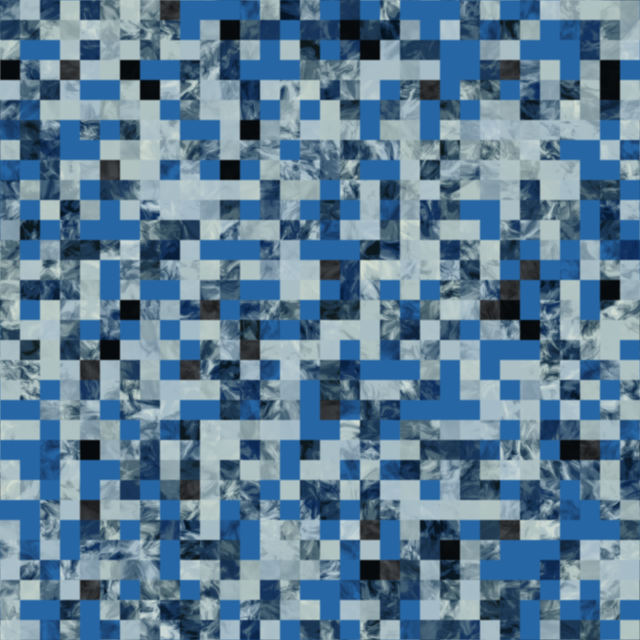
A Shadertoy shader for this pattern:

```glsl
// A mosaic of 32 by 32 square tiles: flat blue ones among pale, grey and
// navy tiles that each hold a crop of rocky texture. A hash picks the kind
// of every tile; warped gradient noise and a tone ramp paint the rock.

vec3 hash3(vec2 p) {
    vec3 q = fract(p.xyx * vec3(0.1031, 0.1030, 0.0973));
    q += dot(q, q.yxz + 33.33);
    return fract((q.xxy + q.yzz) * q.zyx);
}

vec2 gradientAt(vec2 corner) {
    float angle = 6.2832 * hash3(corner + 7.0).x;
    return vec2(cos(angle), sin(angle));
}

float gradientNoise(vec2 p) {
    vec2 i = floor(p), f = fract(p);
    vec2 u = f * f * f * (f * (f * 6.0 - 15.0) + 10.0);
    float a = dot(gradientAt(i), f);
    float b = dot(gradientAt(i + vec2(1, 0)), f - vec2(1, 0));
    float c = dot(gradientAt(i + vec2(0, 1)), f - vec2(0, 1));
    float d = dot(gradientAt(i + vec2(1, 1)), f - vec2(1, 1));
    return mix(mix(a, b, u.x), mix(c, d, u.x), u.y);
}

// Streaky rock relief, roughly -1 to 1
float rock(vec2 p) {
    p += 0.5 * vec2(gradientNoise(p * 1.3 + 11.0), gradientNoise(p * 1.3 + 47.0));
    float sum = 0.0, amplitude = 0.85;
    for (int octave = 0; octave < 4; octave++) {
        sum += amplitude * gradientNoise(p);
        p = mat2(1.6, 1.2, -1.2, 1.6) * p + 5.3;
        amplitude *= 0.62;
    }
    return sum;
}

// Ink, navy, slate, grey, pale stone and highlight
vec3 stoneRamp(float t) {
    vec3 color = mix(vec3(0.04, 0.09, 0.12), vec3(0.11, 0.22, 0.33), smoothstep(0.0, 0.2, t));
    color = mix(color, vec3(0.28, 0.39, 0.46), smoothstep(0.22, 0.42, t));
    color = mix(color, vec3(0.51, 0.60, 0.64), smoothstep(0.44, 0.66, t));
    color = mix(color, vec3(0.67, 0.75, 0.77), smoothstep(0.66, 0.84, t));
    return mix(color, vec3(0.80, 0.85, 0.83), smoothstep(0.88, 1.15, t));
}

vec3 mosaic(vec2 uv) {
    vec2 grid = uv * 32.0;
    vec2 cell = floor(grid);
    vec3 pick = hash3(cell + 3.0);
    vec3 vary = hash3(cell + 71.0);
    float kind = pick.x;
    vec3 blue = vec3(0.15, 0.40, 0.645);
    if (kind < 0.215) return blue;

    // Some neighbouring tiles share one crop of rock
    vec2 block = floor(cell / 2.0);
    vec2 owner = hash3(block + 19.0).x < 0.35 ? block + 100.0 : cell;
    vec3 crop = hash3(owner + 37.0);
    float angle = 6.2832 * crop.x;
    mat2 turn = mat2(cos(angle), sin(angle), -sin(angle), cos(angle));
    vec2 p = turn * grid * vec2(1.0, 1.7) * mix(0.6, 1.15, crop.y);
    float relief = rock(p + 60.0 * crop.yz);

    // Shaded blue, near black and warm charcoal tiles
    if (kind < 0.26) return mix(vec3(0.08, 0.19, 0.34), blue, clamp(0.6 + relief, 0.0, 1.0));
    if (kind < 0.28) return vec3(0.025, 0.04, 0.05) + 0.03 * max(relief, 0.0);
    if (kind < 0.295) return vec3(0.20, 0.21, 0.22) * (0.9 + 0.8 * relief);

    // Pale tiles are calm, grey ones are rugged, the rest are navy
    float mean, contrast;
    if (kind < 0.62) {
        mean = mix(0.70, 0.98, pick.y);
        contrast = mix(0.06, 0.45, pick.z * pick.z);
    } else if (kind < 0.82) {
        mean = mix(0.42, 0.70, pick.y);
        contrast = mix(0.45, 1.0, pick.z);
    } else {
        mean = mix(0.14, 0.36, pick.y);
        contrast = mix(0.25, 0.75, pick.z);
    }
    float tone = mean + contrast * relief;
    vec3 color = stoneRamp(tone);

    // Blue cast in the shadows, faint warm or cool cast elsewhere
    float shadow = 1.0 - smoothstep(0.15, 0.5, tone);
    color = mix(color, vec3(0.07, 0.20, 0.39), 0.75 * shadow * vary.x * step(0.4, vary.y));
    return color + (vary.z - 0.5) * vec3(0.05, 0.03, -0.03);
}

void mainImage(out vec4 fragColor, in vec2 fragCoord) {
    vec2 uv = fragCoord / iResolution.xy;

    // Small tent filter softens the tile borders
    vec3 color = vec3(0.0);
    for (int y = -1; y <= 1; y++) {
        for (int x = -1; x <= 1; x++) {
            float weight = float((2 - abs(x)) * (2 - abs(y))) / 16.0;
            color += weight * mosaic(uv + vec2(x, y) * 0.0011);
        }
    }
    fragColor = vec4(clamp(color, 0.0, 1.0), 1.0);
}
```
